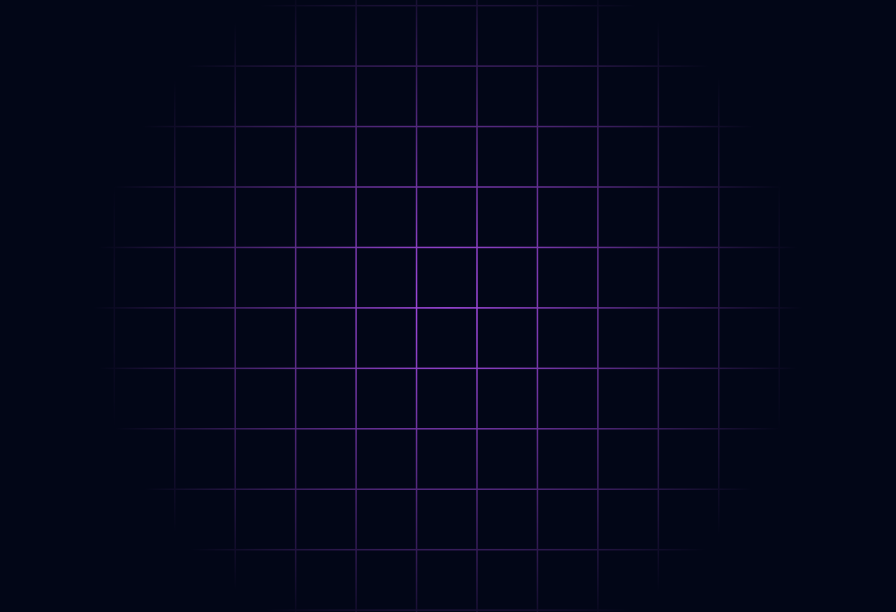
Give the GLSL for this background, as a WebGL 2 fragment shader.

```glsl
#version 300 es
precision highp float;

uniform vec2 u_resolution;
out vec4 fragColor;

// Lengths are fractions of the canvas height
#define CELL_SIZE 0.09877
#define LINE_WIDTH 0.00247
#define GRID_ORIGIN vec2(-0.0514, -0.0031)
#define FADE_RADIUS 0.58
#define BASE_COLOR vec3(0.008, 0.0235, 0.09)
#define LINE_COLOR vec3(0.66, 0.295, 0.91)

// Share of a pixel covered by the nearest line on each axis
vec2 lineCoverage(vec2 p, float pixel) {
    vec2 cell = (p - GRID_ORIGIN) / CELL_SIZE;
    vec2 dist = abs(fract(cell + 0.5) - 0.5) * CELL_SIZE;
    vec2 overlap = 0.5 * (LINE_WIDTH + pixel) - dist;
    return clamp(overlap, 0.0, min(LINE_WIDTH, pixel)) / pixel;
}

void main() {
    float pixel = 1.0 / u_resolution.y;
    vec2 p = (gl_FragCoord.xy - 0.5 * u_resolution) * pixel;

    // Union of the vertical and horizontal lines
    vec2 lines = lineCoverage(p, pixel);
    float grid = 1.0 - (1.0 - lines.x) * (1.0 - lines.y);

    // Circular fade from the centre
    float fade = clamp(1.0 - length(p) / FADE_RADIUS, 0.0, 1.0);

    fragColor = vec4(mix(BASE_COLOR, LINE_COLOR, grid * fade), 1.0);
}
```
